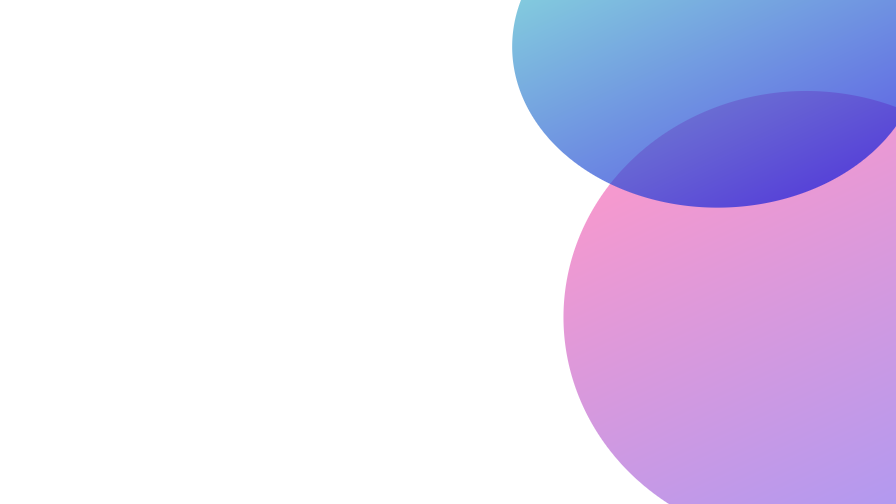
Give the GLSL for this background, as a WebGL 2 fragment shader.

```glsl
#version 300 es
precision highp float;

uniform vec2 u_resolution;
out vec4 outColor;

const vec3 WHITE = vec3(1.0);
const vec3 ROSE = vec3(0.96, 0.60, 0.81);
const vec3 LILAC = vec3(0.70, 0.60, 0.94);
const vec3 AQUA = vec3(0.30, 0.70, 0.814);
const vec3 INDIGO = vec3(0.09, 0.095, 0.852);
const float BLUE_OPACITY = 0.7;

// Approximate signed distance to an axis-aligned ellipse
float ellipseDistance(vec2 p, vec2 center, vec2 radii) {
    vec2 d = p - center;
    float k = length(d / radii);
    return k * (k - 1.0) / max(length(d / (radii * radii)), 1e-4);
}

// Coverage of a shape with an edge one pixel wide
float coverage(float dist, float pixel) {
    return clamp(0.5 - dist / pixel, 0.0, 1.0);
}

// Two-colour ramp between two positions along an axis
vec3 ramp(float t, float start, float end, vec3 from, vec3 to) {
    return mix(from, to, clamp((t - start) / (end - start), 0.0, 1.0));
}

void main() {
    // Height of the canvas is one unit
    vec2 p = gl_FragCoord.xy / u_resolution.y;
    float pixel = 1.0 / u_resolution.y;

    // Shared gradient axis, running down and to the right
    float t = dot(vec2(p.x, 1.0 - p.y), vec2(0.42, 0.91));

    // Opaque pink ellipse
    float pink = coverage(ellipseDistance(p, vec2(1.5995, 0.3704), vec2(0.4815, 0.4491)), pixel);
    vec3 color = mix(WHITE, ramp(t, 0.863, 1.655, ROSE, LILAC), pink);

    // Translucent blue ellipse laid over it
    float blue = coverage(ellipseDistance(p, vec2(1.4236, 0.9074), vec2(0.4074, 0.3194)), pixel);
    color = mix(color, ramp(t, 0.435, 1.042, AQUA, INDIGO), blue * BLUE_OPACITY);

    outColor = vec4(color, 1.0);
}
```
